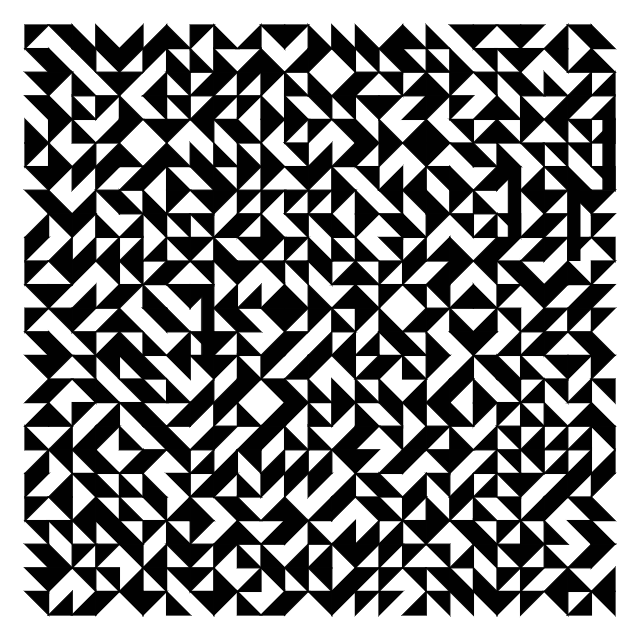
Give the GLSL for this pattern, as a WebGL 1 fragment shader.

```glsl
precision highp float;

uniform vec2 u_resolution;

const float TILES = 25.0;
const float MARGIN = 0.0390625;
const float TILE_SIZE = (1.0 - 2.0 * MARGIN) / TILES;
const float OUTLINE_HALF_WIDTH = 0.00098;
const vec3 PAPER = vec3(1.0);
const vec3 INK = vec3(0.005);

float hash(vec2 cell, float seed) {
  return fract(sin(dot(cell, vec2(127.1, 311.7)) + seed) * 43758.5453);
}

// Random mirroring on each axis gives four triangle orientations.
vec2 randomFlip(vec2 cell) {
  return sign(vec2(hash(cell, 1.7), hash(cell, 8.3)) - 0.5);
}

// Signed distance to the right triangle filling the upper right half of a square.
float halfSquare(vec2 p, float size) {
  float legs = max(p.x, p.y) - 0.5 * size;
  float hypotenuse = -(p.x + p.y) * 0.70711;
  return max(legs, hypotenuse);
}

// Share of a pixel covered by a shape at signed distance d.
float coverage(float d, float pixel) {
  return clamp(0.5 - d / pixel, 0.0, 1.0);
}

// Paper left visible by one filled and outlined tile.
float paperLeft(vec2 p, vec2 cell, float pixel) {
  vec2 center = (cell + 0.5) * TILE_SIZE;
  float d = halfSquare((p - center) * randomFlip(cell), TILE_SIZE);
  float fill = coverage(d, pixel);
  float outline = coverage(abs(d) - OUTLINE_HALF_WIDTH, pixel);
  return (1.0 - fill) * (1.0 - outline);
}

bool insideGrid(vec2 cell) {
  return min(cell.x, cell.y) > -0.5 && max(cell.x, cell.y) < TILES - 0.5;
}

void main() {
  float side = min(u_resolution.x, u_resolution.y);
  float pixel = 1.0 / side;
  vec2 uv = (gl_FragCoord.xy - 0.5 * u_resolution) / side + 0.5;
  vec2 p = uv - MARGIN;
  vec2 home = floor(p / TILE_SIZE);

  // Outlines spill over tile borders, so neighbours are included.
  float paper = 1.0;
  for (int j = -1; j <= 1; j++) {
    for (int i = -1; i <= 1; i++) {
      vec2 cell = home + vec2(float(i), float(j));
      if (insideGrid(cell)) paper *= paperLeft(p, cell, pixel);
    }
  }

  gl_FragColor = vec4(mix(INK, PAPER, paper), 1.0);
}
```
